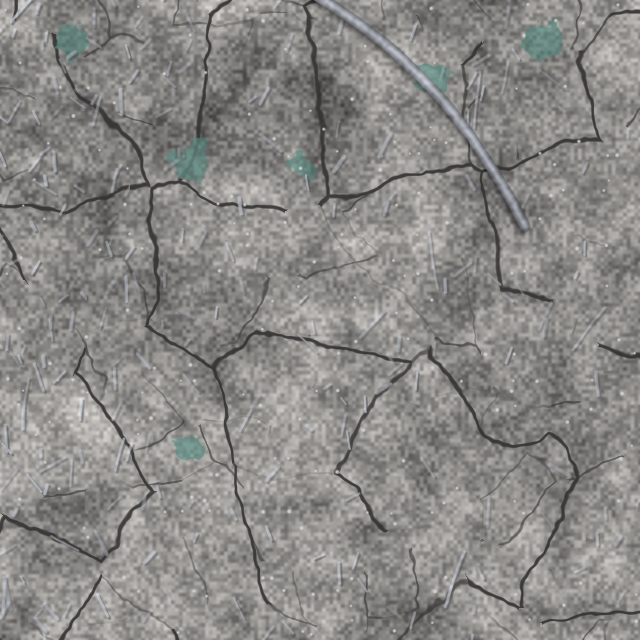
Reproduce this texture procedurally as a WebGL 2 fragment shader.

```glsl
#version 300 es
precision highp float;
// Dry, cracked grey soil with straw, pale grit, green tufts and a bent stalk.
// Cracks are borders of warped cellular noise, with a random width per border;
// the soil is layered noise, and the litter is scattered over hashed grids.

#define CRACK_CELLS vec2(5.6, 4.1)
#define CRACK_WIDTH 0.0030
#define CRACK_KEEP 0.78
#define HAIRLINE_WIDTH 0.0015
#define HAIRLINE_KEEP 0.50
#define SOIL_TONE 0.535
#define SOIL_TINT vec3(1.015, 1.0, 0.98)
#define CRACK_COLOR vec3(0.20, 0.195, 0.19)
#define STRAW_COLOR vec3(0.70, 0.72, 0.75)
#define LEAF_COLOR vec3(0.36, 0.51, 0.48)
#define STALK_RADIUS 0.0085
#define SOFTNESS 0.0016

uniform vec2 u_resolution;
out vec4 fragColor;

float hash(vec2 p) {
  vec3 q = fract(p.xyx * 0.1031);
  q += dot(q, q.yzx + 33.33);
  return fract((q.x + q.y) * q.z);
}

vec2 hash2(vec2 p) { return vec2(hash(p), hash(p + 57.3)); }

float noise(vec2 p) {
  vec2 i = floor(p), f = fract(p);
  f = f * f * (3.0 - 2.0 * f);
  return mix(mix(hash(i), hash(i + vec2(1, 0)), f.x),
             mix(hash(i + vec2(0, 1)), hash(i + vec2(1, 1)), f.x), f.y);
}

float fbm(vec2 p) {
  float sum = 0.0, amp = 0.53;
  for (int i = 0; i < 4; i++) {
    sum += amp * noise(p);
    p = mat2(1.6, 1.2, -1.2, 1.6) * p + 13.7;
    amp *= 0.5;
  }
  return sum;
}

// Offset that makes straight borders wander and turn jagged.
vec2 jagged(vec2 p) {
  vec2 sum = vec2(0.0);
  float freq = 9.0, amp = 0.036;
  for (int i = 0; i < 4; i++) {
    sum += amp * (vec2(noise(p * freq), noise(p * freq + 71.0)) - 0.5);
    freq *= 2.3;
    amp *= 0.46;
  }
  return sum;
}

vec2 toSeed(vec2 cell, vec2 cells, vec2 p) {
  return (cell + 0.08 + 0.84 * hash2(cell)) / cells - p;
}

// Cellular borders; each one draws its own strength, and weak ones vanish.
float crackMask(vec2 p, vec2 cells, float width, float keep) {
  vec2 home = floor(p * cells), nearCell = home, toNear = vec2(9.0);
  for (int k = 0; k < 9; k++) {
    vec2 cell = home + vec2(k % 3 - 1, k / 3 - 1);
    vec2 v = toSeed(cell, cells, p);
    if (dot(v, v) < dot(toNear, toNear)) { toNear = v; nearCell = cell; }
  }
  float mask = 0.0;
  for (int k = 0; k < 25; k++) {
    if (k == 12) continue;
    vec2 cell = nearCell + vec2(k % 5 - 2, k / 5 - 2);
    vec2 v = toSeed(cell, cells, p);
    float d = dot(0.5 * (toNear + v), normalize(v - toNear));
    float strength = smoothstep(1.0 - keep, 1.4 - keep, hash(cell + nearCell + 17.0));
    float w = width * (0.35 + 0.65 * strength);
    mask = max(mask, strength * (1.0 - smoothstep(w * 0.4, w + SOFTNESS, d)));
  }
  return mask;
}

float segment(vec2 p, vec2 a, vec2 b) {
  vec2 ab = b - a;
  return length(p - a - ab * clamp(dot(p - a, ab) / dot(ab, ab), 0.0, 1.0));
}

float stalkDistance(vec2 p) {
  vec2 a = vec2(0.49, 1.01), bend = vec2(0.71, 0.88), b = vec2(0.82, 0.645), last = a;
  float d = 1.0;
  for (int i = 1; i <= 12; i++) {
    float t = float(i) / 12.0;
    vec2 next = mix(mix(a, bend, t), mix(bend, b, t), t);
    d = min(d, segment(p, last, next));
    last = next;
  }
  return d;
}

// Straw on one grid: x is light coverage, y is the shadow beside it.
vec2 straw(vec2 p, float grid, float density) {
  vec2 home = floor(p * grid), cover = vec2(0.0);
  for (int k = 0; k < 9; k++) {
    vec2 cell = home + vec2(k % 3 - 1, k / 3 - 1);
    vec2 r = hash2(cell + grid * 3.1), s = hash2(cell + grid * 7.7);
    float lean = (s.x - 0.5) * 2.2;
    vec2 mid = (cell + r) / grid, arm = vec2(sin(lean), cos(lean)) * mix(0.12, 0.42, s.y) / grid;
    float w = mix(0.0010, 0.0030, hash(cell + 5.5));
    float show = step(hash(cell + grid), density) * mix(0.35, 1.0, r.y);
    float d = segment(p, mid - arm, mid + arm);
    float shade = segment(p + vec2(-0.003, 0.003), mid - arm, mid + arm);
    cover = max(cover, show * (1.0 - smoothstep(w * 0.4, w + SOFTNESS, vec2(d, shade))));
  }
  return cover;
}

// Round scattered spots on a grid; rough bends their outline.
float spots(vec2 p, float grid, float density, float radius, float rough) {
  vec2 cell = floor(p * grid), r = hash2(cell + grid * 1.7);
  float size = radius * mix(0.5, 1.0, hash(cell + 3.3));
  float d = length(p - (cell + 0.25 + 0.5 * r) / grid) + rough;
  return step(hash(cell + grid), density) * (1.0 - smoothstep(size - SOFTNESS, size + SOFTNESS, d));
}

void main() {
  vec2 p = gl_FragCoord.xy / u_resolution.y;
  vec2 bent = p + jagged(p);

  // Soil: broad damp patches, crumbly mottling and fine grain
  float tone = SOIL_TONE + 0.20 * (noise(bent * vec2(8.0, 6.0)) - 0.5)
             + 0.36 * (fbm(p * 24.0) - 0.5) + 0.24 * (noise(p * 170.0) - 0.5);
  vec3 color = tone * SOIL_TINT;

  // Cracks and hairlines, the latter fading in and out
  float fade = smoothstep(0.35, 0.65, noise(p * 11.0 + 40.0));
  float hairline = crackMask(bent + 3.0, CRACK_CELLS * 2.1, HAIRLINE_WIDTH, HAIRLINE_KEEP) * fade;
  float crack = crackMask(bent, CRACK_CELLS, CRACK_WIDTH, CRACK_KEEP);
  color = mix(color, CRACK_COLOR, max(0.9 * crack, 0.6 * hairline));

  // Green tufts and pale grit
  float tuft = spots(p, 5.0, 0.24, 0.034, 0.045 * (fbm(p * 45.0) - 0.42));
  color = mix(color, LEAF_COLOR * (0.6 + 0.8 * tone), 0.8 * tuft);
  color = mix(color, vec3(0.84), 0.85 * spots(p, 48.0, 0.09, 0.0029, 0.0));

  // Straw, thicker toward the left
  float density = mix(0.10, 0.42, smoothstep(0.45, 0.0, p.x));
  for (int i = 0; i < 3; i++) {
    vec2 s = straw(p + 0.15 * (bent - p), 9.0 * exp2(float(i) * 0.85), density);
    color = mix(color, vec3(0.30, 0.30, 0.31), 0.5 * s.y);
    color = mix(color, STRAW_COLOR * (0.55 + 0.85 * tone), 0.85 * s.x);
  }

  // Bent stalk with a soft shadow
  float d = stalkDistance(p + 0.1 * (bent - p));
  float shadow = 1.0 - smoothstep(0.0, STALK_RADIUS * 1.5, stalkDistance(p + vec2(0.005, 0.005)));
  color *= 1.0 - 0.45 * shadow;
  float bark = mix(0.68, 0.42, smoothstep(0.0, STALK_RADIUS, d)) + 0.5 * (tone - SOIL_TONE);
  float body = 1.0 - smoothstep(STALK_RADIUS - SOFTNESS, STALK_RADIUS + SOFTNESS, d);
  color = mix(color, bark * vec3(0.98, 1.0, 1.05), body);

  fragColor = vec4(clamp(color, 0.0, 1.0), 1.0);
}
```
